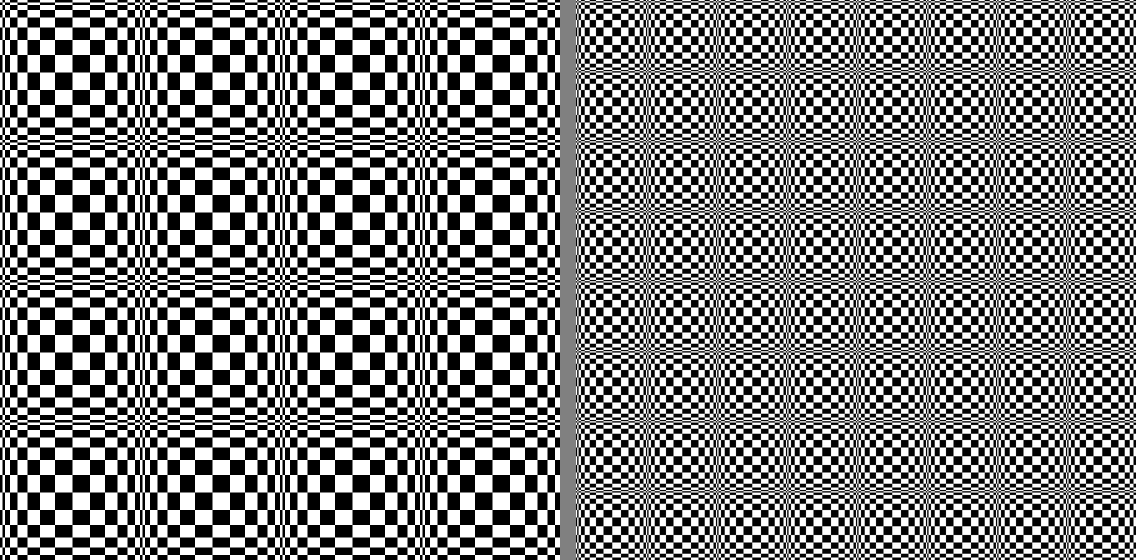
Left, the tile; right, the same tile 2 across and 2 down.
Reproduce this pattern procedurally as a Shadertoy shader.

```glsl
// Op-art checkerboard whose cells swell and shrink in equal steps, in a 4 by 4 tiling.

#define REPEATS 4.0                 // whole periods across and down
#define STEPS 7.0                   // cell widths run 1..STEPS and back to 1
#define PERIOD (STEPS * (STEPS + 1.0)) // length of one period in narrowest cells
#define OFFSET 1.0                  // shift of the narrow centre, in narrowest cells
#define DARK vec3(0.0)
#define LIGHT vec3(1.0)

// Box-filtered stripes from -1 to 1; edges lie at triangular numbers from the centre.
float swellingStripes(float position, float pixelWidth) {
    float u = (fract(position * REPEATS - OFFSET / PERIOD + 0.5) - 0.5) * PERIOD;
    float d = abs(u);
    float cell = floor((sqrt(8.0 * d + 1.0) - 1.0) * 0.5);
    float innerEdge = 0.5 * cell * (cell + 1.0);
    float edgeDistance = min(d - innerEdge, innerEdge + cell + 1.0 - d);
    float parity = sign(u) * (1.0 - 2.0 * mod(cell, 2.0));
    float pixelInCells = pixelWidth * REPEATS * PERIOD;
    return parity * clamp(2.0 * edgeDistance / pixelInCells, -1.0, 1.0);
}

void mainImage(out vec4 fragColor, in vec2 fragCoord) {
    vec2 pixel = 1.0 / iResolution.xy;
    vec2 uv = fragCoord * pixel;

    // The product of both stripe sets makes the checks; rows count from the top.
    float checks = swellingStripes(uv.x, pixel.x) * swellingStripes(1.0 - uv.y, pixel.y);
    fragColor = vec4(mix(DARK, LIGHT, 0.5 + 0.5 * checks), 1.0);
}
```
